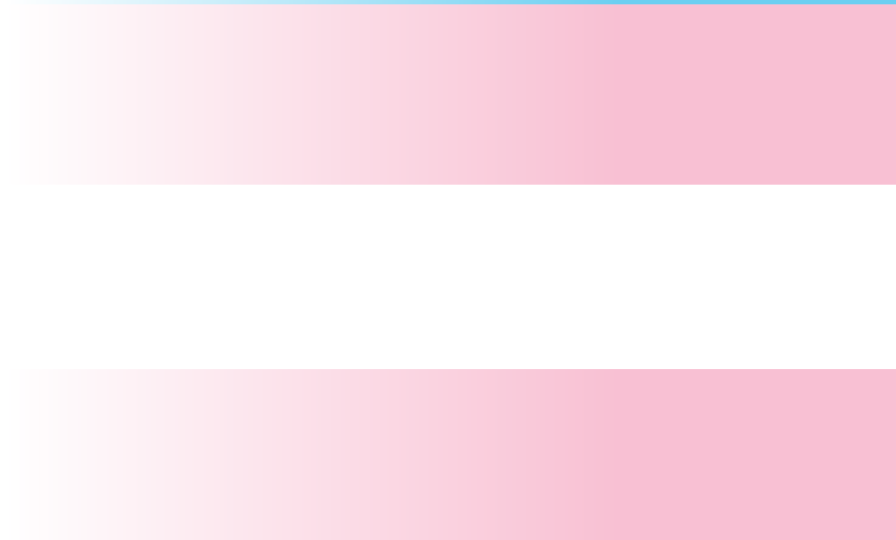
This background is drawn by a WebGL 2 fragment shader. Its source:

```glsl
#version 300 es
precision highp float;
// Horizontal flag-like stripes: a thin blue strip on top, then pink, white, pink.
// Each coloured stripe fades in from white at the left to a flat tone at the right.
// Stripes are antialiased interval masks over the canvas height.

uniform vec2 u_resolution;
out vec4 outColor;

const vec3 WHITE = vec3(1.0);
const vec3 PINK = vec3(0.973, 0.753, 0.827);
const vec3 BLUE = vec3(0.420, 0.812, 0.945);

// Stripe boundaries as fractions of the height, from the bottom
const float LOWER_PINK_TOP = 0.3165;
const float UPPER_PINK_BOTTOM = 0.658;
const float UPPER_PINK_TOP = 0.992;

// Horizontal extent of the fade, as fractions of the width
const float FADE_START = 0.005;
const float FADE_END = 0.69;

// Smooth step one pixel wide, centred on the edge
float edgeMask(float y, float edge, float pixel) {
    return clamp((y - edge) / pixel + 0.5, 0.0, 1.0);
}

// Coverage of the interval from low to high
float stripeMask(float y, float low, float high, float pixel) {
    return edgeMask(y, low, pixel) - edgeMask(y, high, pixel);
}

// Linear ramp from white to a flat tint
vec3 fadedTint(vec3 tint, float x, float start, float end) {
    return mix(WHITE, tint, clamp((x - start) / (end - start), 0.0, 1.0));
}

void main() {
    vec2 uv = gl_FragCoord.xy / u_resolution;
    float pixel = 1.0 / u_resolution.y;

    vec3 pink = fadedTint(PINK, uv.x, FADE_START, FADE_END);
    vec3 blue = fadedTint(BLUE, uv.x, FADE_START, FADE_END);

    // Lay the stripes over white, from bottom to top
    vec3 color = WHITE;
    color = mix(color, pink, 1.0 - edgeMask(uv.y, LOWER_PINK_TOP, pixel));
    color = mix(color, pink, stripeMask(uv.y, UPPER_PINK_BOTTOM, 1.1, pixel));
    color = mix(color, blue, edgeMask(uv.y, UPPER_PINK_TOP, pixel));

    outColor = vec4(color, 1.0);
}
```
